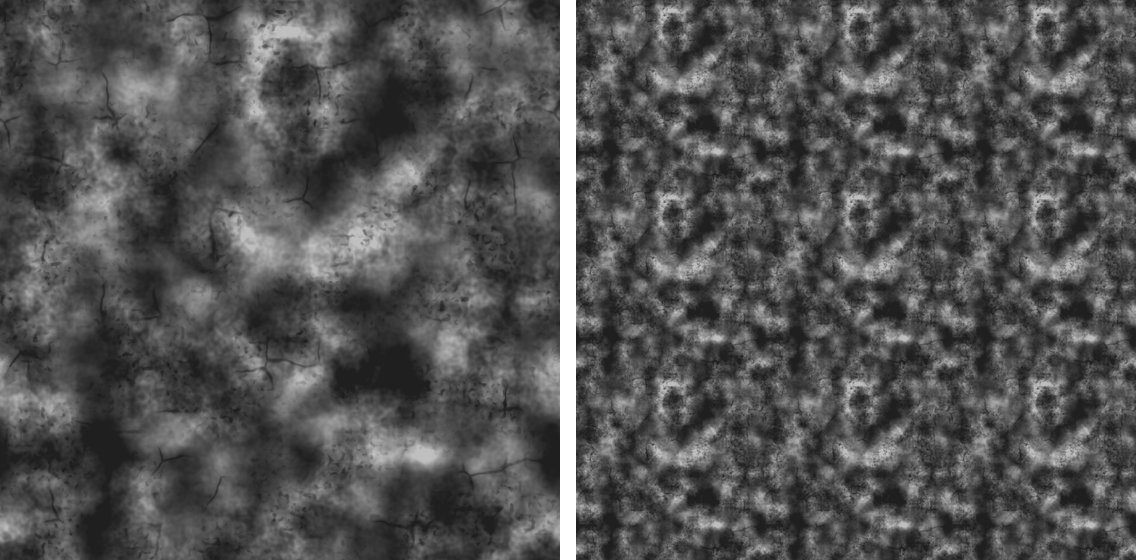
Left: one tile. Right: repeated 3 by 3.
Write a Shadertoy shader that draws this texture.

```glsl
// Tileable grey grunge: cloudy stains with fine mottling, dark specks and faint broken cracks.

// Integer hash of a lattice cell, wrapped at the period
vec2 hashCell(vec2 cell, float period, float seed) {
    uvec3 v = uvec3(mod(cell + 0.5, period), seed) * 1664525u + 1013904223u;
    for (int i = 0; i < 2; i++) {
        v.x += v.y * v.z;
        v.y += v.z * v.x;
        v.z += v.x * v.y;
        v ^= v >> 16u;
    }
    return vec2(v.xy & 65535u) / 65535.0;
}

// Shifts each layer by its own amount so that lattice lines never coincide
vec2 layerShift(float seed) {
    return fract(seed * vec2(0.618, 0.755) + 0.37);
}

float cornerSlope(vec2 cell, vec2 offset, float period, float seed) {
    float angle = 6.28319 * hashCell(cell, period, seed).x;
    return dot(vec2(cos(angle), sin(angle)), offset);
}

// Gradient noise with a whole number of cells across the canvas
float gradientNoise(vec2 uv, float period, float seed) {
    vec2 p = uv * period + layerShift(seed);
    vec2 cell = floor(p), f = p - cell;
    vec2 w = f * f * f * (f * (f * 6.0 - 15.0) + 10.0);
    vec2 e = vec2(1.0, 0.0);
    float low = mix(cornerSlope(cell, f, period, seed),
                    cornerSlope(cell + e.xy, f - e.xy, period, seed), w.x);
    float high = mix(cornerSlope(cell + e.yx, f - e.yx, period, seed),
                     cornerSlope(cell + e.xx, f - e.xx, period, seed), w.x);
    return mix(low, high, w.y);
}

// Gap between the two nearest loosely gridded points: zero along cell borders
float cellBorder(vec2 uv, float period, float seed) {
    vec2 p = uv * period + layerShift(seed), cell = floor(p);
    float nearest = 9.0, second = 9.0;
    for (int y = -1; y <= 1; y++)
    for (int x = -1; x <= 1; x++) {
        vec2 neighbour = cell + vec2(x, y);
        vec2 point = neighbour + 0.22 + 0.56 * hashCell(neighbour, period, seed);
        float d = length(point - p);
        second = min(second, max(nearest, d));
        nearest = min(nearest, d);
    }
    return second - nearest;
}

void mainImage(out vec4 fragColor, in vec2 fragCoord) {
    vec2 uv = fragCoord / iResolution.xy;
    vec2 wobble = vec2(gradientNoise(uv, 18.0, 1.0), gradientNoise(uv, 18.0, 2.0));
    vec2 fray = vec2(gradientNoise(uv, 60.0, 3.0), gradientNoise(uv, 60.0, 4.0));
    vec2 warped = uv + 0.012 * wobble + 0.005 * fray;

    // Broad soft stains
    float clouds = 0.5 * gradientNoise(uv, 4.0, 5.0)
                 + gradientNoise(warped, 8.0, 6.0)
                 + 0.68 * gradientNoise(warped, 15.0, 7.0);

    // Fine mottling, strong in some regions and smooth in others
    float roughness = mix(0.55, 1.25, smoothstep(-0.25, 0.25, gradientNoise(uv, 6.0, 8.0)));
    float mottle = 0.0, amplitude = 0.42, period = 29.0;
    for (int i = 0; i < 3; i++) {
        mottle += amplitude * gradientNoise(uv + 0.004 * wobble, period, 9.0 + float(i));
        amplitude *= 0.75;
        period *= 2.0;
    }

    // Small dark specks, thicker in some patches, and soft smudges
    float speckPatch = smoothstep(-0.3, 0.25, gradientNoise(uv, 11.0, 16.0));
    float specks = smoothstep(0.18, 0.48, gradientNoise(uv + 0.002 * fray, 80.0, 13.0))
                 + 0.6 * smoothstep(0.18, 0.48, gradientNoise(uv, 120.0, 14.0));
    float smudges = smoothstep(0.12, 0.45, gradientNoise(uv + 0.003 * fray, 42.0, 15.0));

    // Cracks that show only in short stretches
    float border = cellBorder(uv + 0.014 * wobble + 0.004 * fray, 11.0, 17.0);
    float crackMask = smoothstep(0.1, 0.34, gradientNoise(uv, 10.0, 18.0));
    float cracks = 1.0 - smoothstep(0.01, 0.08, border);
    float crackHalo = 1.0 - smoothstep(0.0, 0.25, border);

    // Layers add up as exposure, giving deep greys and gently held highlights
    float exposure = 1.36 * clouds
                   + roughness * (0.92 * mottle - 0.36 * speckPatch * specks - 0.2 * smudges)
                   - crackMask * (0.36 * cracks + 0.12 * crackHalo);
    exposure = 1.04 * exposure - 0.14 * exposure * exposure;
    float grey = clamp(0.312 * exp(exposure), 0.12, 0.75);
    fragColor = vec4(vec3(grey), 1.0);
}
```
